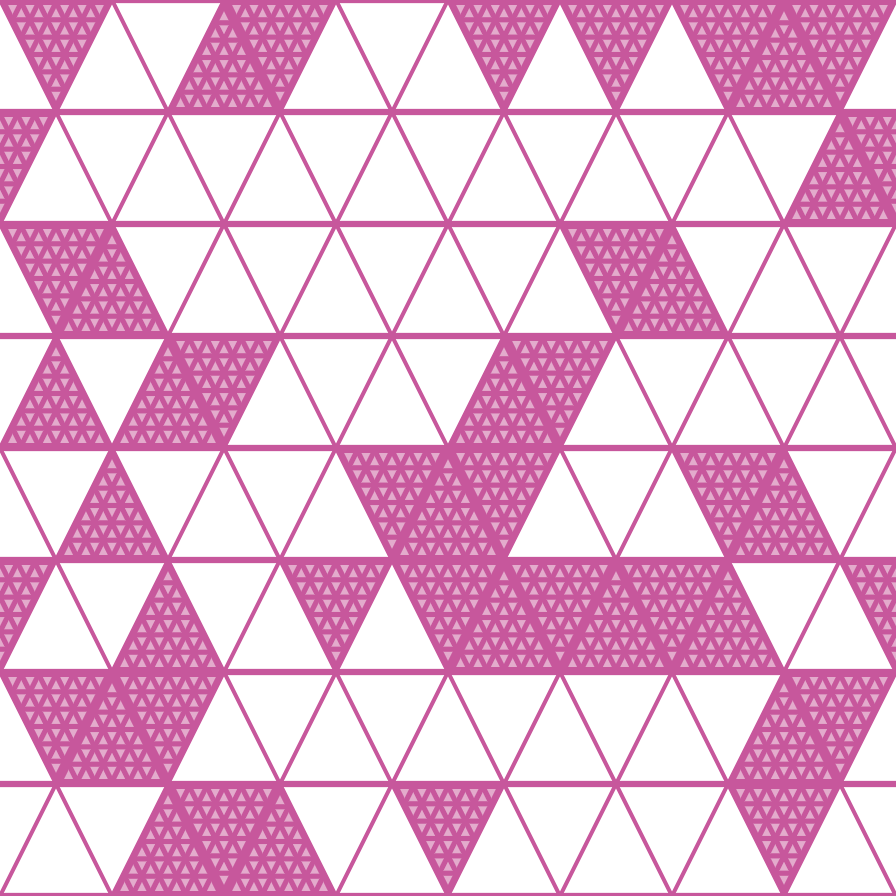
A Shadertoy shader for this pattern:

```glsl
// Triangle lattice, eight rows by eight columns, with scattered cells filled by a finer triangle mesh.

const vec3 INRADIUS_SHARE = vec3(0.3455, 0.309, 0.3455); // barycentric incenter
const vec3 ALTITUDE = vec3(0.894, 1.0, 0.894);           // right, base, left

// Barycentric weights inside the lattice triangle; point is in skewed units.
vec3 triangleWeights(vec2 point, out bool pointsDown) {
    vec2 f = fract(point);
    pointsDown = f.x + f.y > 1.0;
    if (pointsDown) f = 1.0 - f;
    return vec3(f, 1.0 - f.x - f.y);
}

float smallest(vec3 v) {
    return min(v.x, min(v.y, v.z));
}

// Shuffles the 128 cells of a tile, so that an exact share is filled.
uint shuffledIndex(uint n) {
    for (int i = 0; i < 4; i++) {
        n = (n * 77u + 41u) & 127u;
        n ^= n >> 3;
    }
    return n;
}

float coverage(float distance, float pixel) {
    return clamp(distance / pixel + 0.5, 0.0, 1.0);
}

void mainImage(out vec4 fragColor, in vec2 fragCoord) {
    float pixel = 8.0 / iResolution.y;
    vec2 p = fragCoord * pixel;
    vec2 skewed = vec2(p.x - 0.5 * p.y, p.y);

    // Large triangle and its position in half columns
    bool pointsDown;
    vec3 weights = triangleWeights(skewed, pointsDown);
    vec2 cell = floor(skewed);
    float column = mod(2.0 * cell.x + cell.y + (pointsDown ? 2.0 : 1.0), 16.0);
    uint index = uint(column + 0.5) + 16u * uint(mod(cell.y, 8.0) + 0.5);
    bool filled = shuffledIndex(index) < 44u;

    // Outline, heavier along the horizontals
    float open = smallest(weights * ALTITUDE - vec3(0.018, 0.028, 0.018));

    // Fine mesh, six triangles per side, inset from the outline
    vec3 inset = INRADIUS_SHARE + (weights - INRADIUS_SHARE) / 0.93;
    bool fineDown;
    vec3 fine = triangleWeights(inset.xy * 6.0, fineDown);
    float speck = (smallest(fine * ALTITUDE) - 0.48 * 0.309) * 0.93 / 6.0;
    speck = min(speck, smallest(inset));

    vec3 ink = vec3(0.78, 0.34, 0.61);
    vec3 color = filled
        ? mix(ink, vec3(0.89, 0.67, 0.80), coverage(speck, pixel))
        : mix(ink, vec3(1.0), coverage(open, pixel));
    fragColor = vec4(color, 1.0);
}
```
